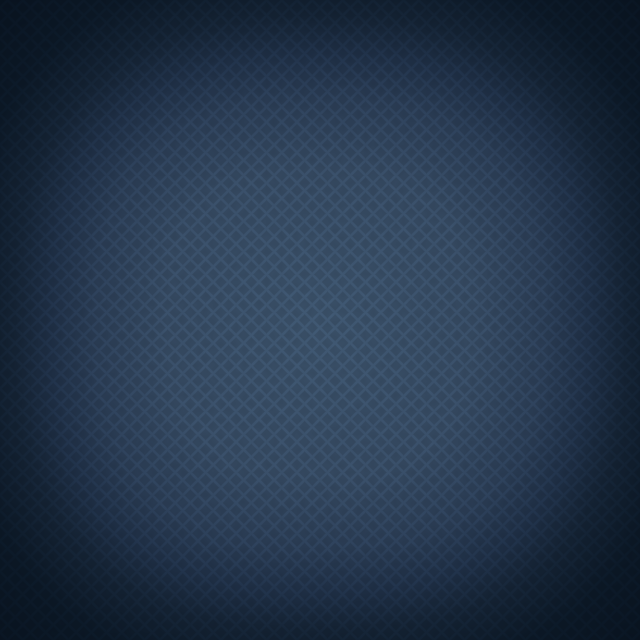
Give the GLSL for this background, as a WebGL 2 fragment shader.

```glsl
#version 300 es
precision highp float;
// Deep blue woven diamond lattice under a soft, rounded-square vignette.

uniform vec2 u_resolution;
out vec4 outColor;

const vec2 GLOW_CENTER = vec2(0.5, 0.495);
const float ROUNDNESS = 2.5;        // 2 is a circle, larger is squarer
const float DIAMOND_WIDTH = 0.0238;
const float LINE_HALF_WIDTH = 0.0016;
const float LINE_STRENGTH = 0.13;
const float FIBER_STRENGTH = 0.035;
const float FIBER_SCALE = 90.0;

const vec3 CORE_BLUE = vec3(0.233, 0.322, 0.418);
const vec3 STEEL_BLUE = vec3(0.210, 0.290, 0.385);
const vec3 SLATE_BLUE = vec3(0.168, 0.240, 0.335);
const vec3 DUSK_BLUE = vec3(0.122, 0.187, 0.276);
const vec3 NIGHT_BLUE = vec3(0.080, 0.137, 0.205);
const vec3 EDGE_BLUE = vec3(0.045, 0.095, 0.150);
const vec3 CORNER_BLUE = vec3(0.035, 0.078, 0.128);

float ramp(float start, float end, float value) {
    return clamp((value - start) / (end - start), 0.0, 1.0);
}

vec2 hashGradient(vec2 cell) {
    vec3 p = fract(cell.xyx * vec3(0.1031, 0.1030, 0.0973));
    p += dot(p, p.yzx + 33.33);
    float angle = 6.2832 * fract((p.x + p.y) * p.z);
    return vec2(cos(angle), sin(angle));
}

float gradientNoise(vec2 p) {
    vec2 cell = floor(p);
    vec2 f = fract(p);
    vec2 blend = f * f * f * (f * (f * 6.0 - 15.0) + 10.0);
    float a = dot(hashGradient(cell), f);
    float b = dot(hashGradient(cell + vec2(1, 0)), f - vec2(1, 0));
    float c = dot(hashGradient(cell + vec2(0, 1)), f - vec2(0, 1));
    float d = dot(hashGradient(cell + vec2(1, 1)), f - vec2(1, 1));
    return mix(mix(a, b, blend.x), mix(c, d, blend.x), blend.y);
}

// Radial colour ramp measured with a superellipse norm
vec3 vignette(vec2 uv) {
    vec2 offset = abs(uv - GLOW_CENTER) + 1e-5;
    float r = pow(pow(offset.x, ROUNDNESS) + pow(offset.y, ROUNDNESS), 1.0 / ROUNDNESS);
    vec3 color = mix(CORE_BLUE, STEEL_BLUE, ramp(0.0, 0.24, r));
    color = mix(color, SLATE_BLUE, ramp(0.24, 0.35, r));
    color = mix(color, DUSK_BLUE, ramp(0.35, 0.42, r));
    color = mix(color, NIGHT_BLUE, ramp(0.42, 0.48, r));
    color = mix(color, EDGE_BLUE, ramp(0.48, 0.56, r));
    return mix(color, CORNER_BLUE, ramp(0.56, 0.66, r));
}

// Two families of diagonal threads, softened by one pixel
float lattice(vec2 p, float pixel) {
    vec2 diagonal = vec2(p.x + p.y, p.x - p.y) / DIAMOND_WIDTH;
    vec2 dist = abs(fract(diagonal) - 0.5) * DIAMOND_WIDTH * 0.7071;
    vec2 thread = 1.0 - smoothstep(LINE_HALF_WIDTH - pixel * 0.5,
                                   LINE_HALF_WIDTH + pixel, dist);
    return max(thread.x, thread.y);
}

void main() {
    float side = min(u_resolution.x, u_resolution.y);
    vec2 uv = gl_FragCoord.xy / u_resolution;
    vec2 p = gl_FragCoord.xy / side;

    // Threads lighten and cells darken, keeping the average tone
    float weave = lattice(p, 1.0 / side) - 0.4;
    float fiber = gradientNoise(p * FIBER_SCALE);
    vec3 color = vignette(uv);
    color *= 1.0 + LINE_STRENGTH * weave + FIBER_STRENGTH * fiber;
    outColor = vec4(color, 1.0);
}
```
